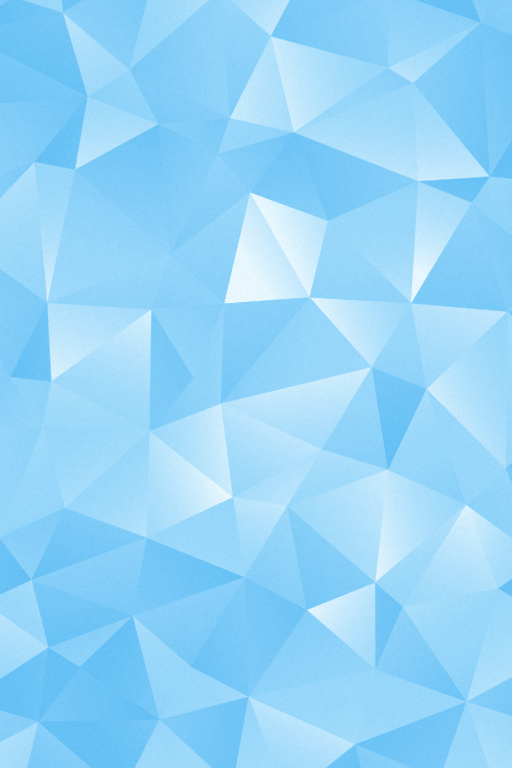
A WebGL 2 fragment shader for this background:

```glsl
#version 300 es
precision highp float;
// Low-poly field of pale blue facets. A turned, jittered grid gives the vertices;
// each quad is split along its Delaunay diagonal, and every triangle gets a
// random tone with a soft linear gradient. Fine paper grain lies on top.

uniform vec2 u_resolution;
out vec4 fragColor;

const float CELLS_ACROSS = 6.2;
const float GRID_ANGLE = 0.52;
const float JITTER = 0.78;          // share of a cell a vertex may roam
const float TONE_SPREAD = 0.9;
const float FACET_SLOPE = 0.24;     // tone change per cell inside a facet
const float MERGE_CHANCE = 0.35;    // quads whose halves nearly match
const float GRAIN_ACROSS = 342.0;
const float GRAIN_STRENGTH = 0.018;

const vec3 DEEP_BLUE = vec3(0.40, 0.755, 0.96);
const vec3 SKY_BLUE  = vec3(0.59, 0.84, 0.98);
const vec3 ICE_BLUE  = vec3(0.85, 0.945, 0.99);

float hash(vec2 p) {
    vec3 q = fract(p.xyx * 0.1031);
    q += dot(q, q.yzx + 33.33);
    return fract((q.x + q.y) * q.z);
}

float cross2(vec2 a, vec2 b) { return a.x * b.y - a.y * b.x; }

// Vertex kept inside its own cell, so grid edges never cross
vec2 vertexAt(vec2 cell) {
    vec2 roam = vec2(hash(cell + 17.3), hash(cell + 71.9)) - 0.5;
    return cell + 0.5 + JITTER * roam;
}

// Signed distance to the line a-b, positive on its left
float leftOf(vec2 p, vec2 a, vec2 b) {
    return cross2(normalize(b - a), p - a);
}

// Smooth coverage of a counter-clockwise triangle
float coverage(vec2 p, vec2 a, vec2 b, vec2 c, float blur) {
    float inside = min(leftOf(p, a, b), min(leftOf(p, b, c), leftOf(p, c, a)));
    return smoothstep(-blur, blur, inside);
}

// Tone of one facet: random level plus a gradient about its middle
float facetTone(vec2 p, vec2 middle, float level, float seed) {
    float angle = 6.2832 * seed;
    vec2 slope = FACET_SLOPE * vec2(cos(angle), sin(angle));
    return TONE_SPREAD * (level - 0.5) + dot(p - middle, slope);
}

// Returns (weighted tone, weight) of the two facets in a quad
vec2 quadFacets(vec2 p, vec2 cell, float blur) {
    vec2 a = vertexAt(cell);
    vec2 b = vertexAt(cell + vec2(1.0, 0.0));
    vec2 c = vertexAt(cell + vec2(1.0, 1.0));
    vec2 d = vertexAt(cell + vec2(0.0, 1.0));

    // Opposite angles above 180 degrees: use diagonal b-d instead of a-c
    float sineOfSum = cross2(c - b, a - b) * dot(a - d, c - d)
                    + dot(c - b, a - b) * cross2(a - d, c - d);
    if (sineOfSum < 0.0) {
        vec2 first = a;
        a = b; b = c; c = d; d = first;
    }

    float levelOne = hash(cell + 131.7);
    float levelTwo = hash(cell + 219.1);
    if (hash(cell + 307.5) < MERGE_CHANCE) levelTwo = mix(levelOne, levelTwo, 0.15);

    float toneOne = facetTone(p, (a + b + c) / 3.0, levelOne, hash(cell + 401.3));
    float toneTwo = facetTone(p, (a + c + d) / 3.0, levelTwo, hash(cell + 503.9));
    float weightOne = coverage(p, a, b, c, blur);
    float weightTwo = coverage(p, a, c, d, blur);
    return vec2(toneOne * weightOne + toneTwo * weightTwo, weightOne + weightTwo);
}

// Tone 0..1 to colour, with the palest blues kept rare
vec3 blueRamp(float tone) {
    float low = clamp(tone / 0.57, 0.0, 1.0);
    float high = clamp((tone - 0.57) / 0.43, 0.0, 1.1);
    return mix(mix(DEEP_BLUE, SKY_BLUE, low), ICE_BLUE, high * high);
}

void main() {
    vec2 uv = gl_FragCoord.xy / u_resolution;
    vec2 canvas = gl_FragCoord.xy / u_resolution.x;
    float s = sin(GRID_ANGLE), k = cos(GRID_ANGLE);
    vec2 p = mat2(k, s, -s, k) * canvas * CELLS_ACROSS + 40.0;
    float blur = 0.8 * CELLS_ACROSS / u_resolution.x;

    // Only four quads can reach into this cell
    vec2 sum = vec2(0.0);
    for (int y = -1; y <= 0; y++)
        for (int x = -1; x <= 0; x++)
            sum += quadFacets(p, floor(p) + vec2(x, y), blur);

    // Paler towards the middle, deeper at the corners
    float glow = 0.5 * (0.36 - length(uv - vec2(0.5, 0.5)));
    float tone = 0.5 + sum.x / max(sum.y, 0.0001) + glow;

    float grain = hash(floor(canvas * GRAIN_ACROSS) + 7.0) - 0.5;
    fragColor = vec4(blueRamp(tone) + GRAIN_STRENGTH * grain, 1.0);
}
```
